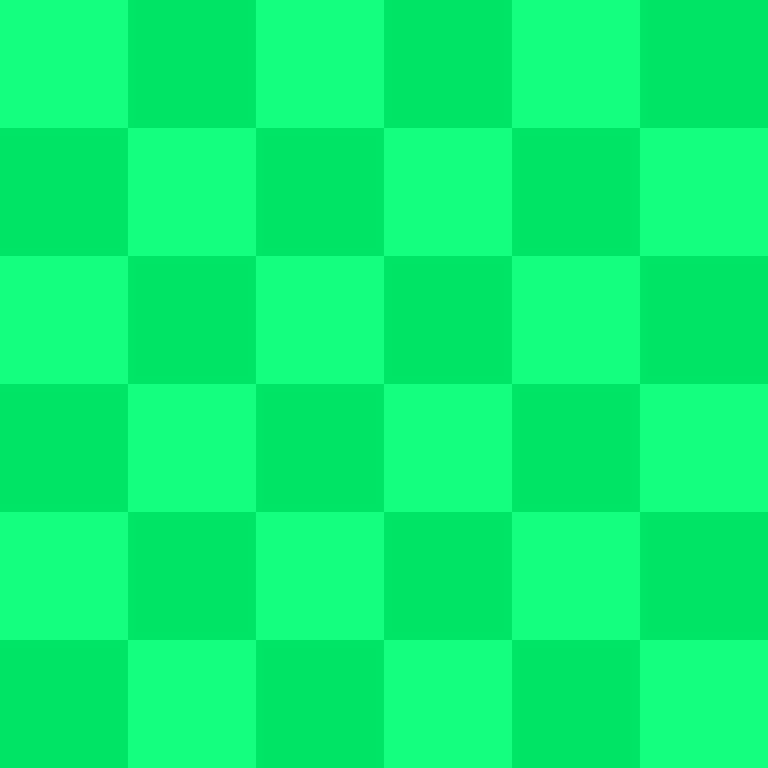
Write a WebGL 1 fragment shader that draws this pattern.

```glsl
precision highp float;
// A flat two-tone green checkerboard of six by six square cells.
// Each axis is a square wave of +1 and -1; their product picks the colour,
// and the wave ramps across one pixel at cell borders to smooth the edges.

uniform vec2 u_resolution;

#define CELLS 6.0
#define DARK_GREEN vec3(0.0, 0.894, 0.4)
#define LIGHT_GREEN vec3(0.08, 1.0, 0.5)

// +1 in even cells, -1 in odd ones, averaged over one pixel at each border
vec2 squareWave(vec2 cellPos, vec2 pixelSize) {
  vec2 parity = 1.0 - 2.0 * mod(floor(cellPos), 2.0);
  vec2 edgeDistance = 0.5 - abs(fract(cellPos) - 0.5);
  return parity * clamp(edgeDistance / (0.5 * pixelSize), 0.0, 1.0);
}

void main() {
  vec2 cellPos = CELLS * gl_FragCoord.xy / u_resolution;
  vec2 wave = squareWave(cellPos, CELLS / u_resolution);

  // Matching signs give the dark cells, starting at the lower left
  float darkness = 0.5 + 0.5 * wave.x * wave.y;
  gl_FragColor = vec4(mix(LIGHT_GREEN, DARK_GREEN, darkness), 1.0);
}
```
